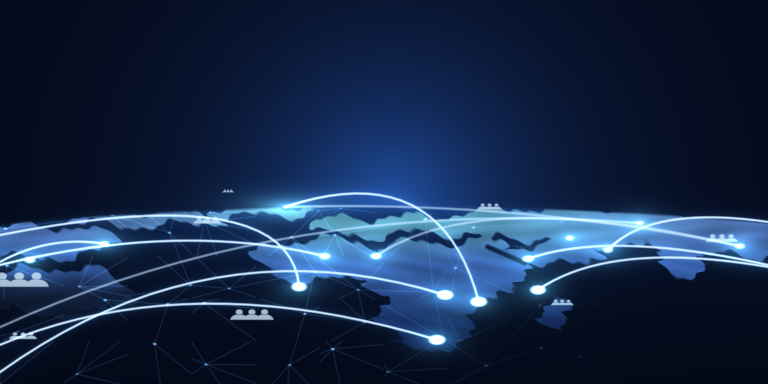
Write a Shadertoy shader that draws this background.

```glsl
// A night globe under a blue glow, its continents joined by bright arcs.
// Land is a union of ellipses with sine-warped coasts; the arcs are sampled
// Bezier curves ending in glowing nodes, over a faint cellular mesh.

// Curve start (xy) and glowing end (zw), with the matching control points
const vec4 ENDS[12] = vec4[12](
    vec4(.742, .461, 1.247, .214), vec4(0., .388, .779, .253),
    vec4(0., .310, .846, .333), vec4(0., .031, 1.159, .232),
    vec4(0., .102, 1.138, .115), vec4(0., .148, 1.667, .419),
    vec4(1.927, .359, .979, .333), vec4(2., .422, 1.583, .349),
    vec4(2., .310, 1.375, .326), vec4(2., .305, 1.401, .245),
    vec4(.742, .461, 1.927, .359), vec4(0., .318, .273, .365));
const vec2 BENDS[12] = vec2[12](
    vec2(1.146, .596), vec2(.755, .536), vec2(.469, .424), vec2(.547, .422),
    vec2(.495, .310), vec2(.755, .492), vec2(1.25, .518), vec2(1.693, .466),
    vec2(1.589, .401), vec2(1.589, .375), vec2(1.354, .479), vec2(.13, .388));

// Land masses: centre (xy) and radii (zw)
const vec4 LANDS[12] = vec4[12](
    vec4(.839, .323, .177, .055), vec4(1.159, .297, .208, .094),
    vec4(1.115, .188, .122, .104), vec4(1.003, .409, .195, .026),
    vec4(1.51, .411, .417, .05), vec4(1.9, .385, .286, .052),
    vec4(1.458, .344, .117, .034), vec4(1.776, .318, .057, .036),
    vec4(.104, .37, .195, .042), vec4(.39, .43, .2, .018),
    vec4(.682, .453, .135, .016), vec4(.143, .24, .203, .062));

// Groups of figures: position and size
const vec3 GROUPS[8] = vec3[8](
    vec3(.656, .178, .055), vec3(.05, .268, .075), vec3(.06, .124, .035),
    vec3(1.464, .211, .028), vec3(1.275, .461, .03), vec3(.594, .502, .014),
    vec3(1.88, .378, .04), vec3(.54, .425, .035));

vec2 hash2(vec2 c) {
    return fract(sin(vec2(dot(c, vec2(127.1, 311.7)), dot(c, vec2(269.5, 183.3)))) * 43758.5);
}

float segment(vec2 p, vec2 a, vec2 b) {
    vec2 d = b - a;
    return length(p - a - d * clamp(dot(p - a, d) / max(dot(d, d), 1e-6), 0., 1.));
}

float ellipse(vec2 p, vec4 e) {
    vec2 q = (p - e.xy) / e.zw;
    float k = length(q);
    return k * (k - 1.) / max(length(q / e.zw), 1e-3);
}

float bezier(vec2 p, vec2 a, vec2 b, vec2 c) {
    float d = 9.;
    vec2 last = a;
    for (int i = 1; i <= 20; i++) {
        float t = float(i) / 20.;
        vec2 next = mix(mix(a, b, t), mix(b, c, t), t);
        d = min(d, segment(p, last, next));
        last = next;
    }
    return d;
}

float landDistance(vec2 p) {
    // Layered sines roughen the coasts
    vec2 w = p + .012 * sin(p.yx * vec2(75., 31.) + vec2(1., 3.))
               + vec2(.009, .005) * sin(p.yx * vec2(160., 67.) + p * 45.)
               + vec2(.004, .003) * sin(p.yx * vec2(310., 151.) + p * 90.);
    float d = ellipse(w, vec4(1.45, .175, .034, .045));
    for (int i = 0; i < 12; i++) d = min(d, ellipse(w, LANDS[i]));
    // Inland seas
    float sea = min(ellipse(w, vec4(1.107, .38, .13, .013)), ellipse(w, vec4(1.341, .372, .08, .009)));
    sea = min(sea, segment(p, vec2(1.27, .357), vec2(1.367, .315)) - .006);
    return max(d, -sea);
}

// Thin links between jittered cell points, with a dot on each
float mesh(vec2 p, float px) {
    vec2 g = p * vec2(6., 9.), cell = floor(g);
    vec2 scale = vec2(6., 9.), home = (cell + hash2(cell)) / scale;
    float light = 0.;
    for (int k = 0; k < 9; k++) {
        vec2 c = cell + vec2(k % 3 - 1, k / 3 - 1), r = hash2(c);
        vec2 q = (c + r) / scale;
        light += .13 * step(.4, r.x) * smoothstep(.001 + px, 0., segment(p, home, q));
        light += .6 * r.y * smoothstep(.004 + px, .002, length((p - q) * vec2(.8, 1.2)));
    }
    return light;
}

float figures(vec2 p, float px) {
    float d = 9.;
    for (int i = 0; i < 8; i++) {
        vec3 g = GROUPS[i];
        for (int k = -1; k <= 1; k++) {
            vec2 q = (p - g.xy) / g.z - vec2(float(k) * .6, 0.);
            float body = max(ellipse(q, vec4(0., -.2, .42, .27)), -.2 - q.y);
            d = min(d, g.z * min(body, ellipse(q, vec4(0., .17, .17, .13))));
        }
    }
    return smoothstep(px, -px, d);
}

// Squashed halo with a white core; nearer nodes are larger and sharper
vec3 node(vec2 p, vec2 c) {
    vec2 q = (p - c) * vec2(1., 1.7);
    float near = smoothstep(.42, .2, c.y), d = length(q);
    return vec3(.28, .6, .72) * exp(-d / .035) * .8
         + vec3(.9, 1., 1.) * smoothstep(.027, .014, d + .012 * (1. - near)) * mix(.6, 1., near);
}

void mainImage(out vec4 fragColor, in vec2 fragCoord) {
    vec2 p = fragCoord / iResolution.xy * vec2(2., 1.);
    float px = 1. / iResolution.y;

    // Sky glow behind the globe
    vec2 s = p - vec2(1.02, .47);
    vec3 color = vec3(.01, .03, .09) + vec3(.14, .32, .62) * exp(-3.2 * sqrt(dot(s, s) + .003));

    // Globe, water and land
    float depth = .463 - .045 * s.x * s.x - p.y;
    float globe = smoothstep(-.004, .006, depth), centre = exp(-2.5 * s.x * s.x);
    vec3 water = vec3(.012, .035, .095) + vec3(.08, .2, .4) * exp(-9. * max(depth, 0.)) * (.25 + .75 * centre);
    vec3 land = mix(vec3(.06, .14, .33), vec3(.25, .43, .76), smoothstep(.1, .33, p.y));
    land = mix(land, mix(vec3(.32, .43, .72), vec3(.42, .74, .83), centre), smoothstep(.3, .43, p.y));
    land *= mix(1., .4, smoothstep(.32, .22, p.y) * smoothstep(.7, .4, p.x));
    land *= .88 + .12 * sin(p.x * 23. + 3. * sin(p.y * 40.)) * sin(p.y * 57. + p.x * 9.);
    water = mix(water, land, smoothstep(.004, -.004, landDistance(p)) * .92);
    color = mix(color, water, globe);
    color += vec3(.4, .65, .85) * mesh(p, px) * globe * smoothstep(1.75, .7, p.x);
    color = mix(color, vec3(.74, .82, .89), figures(p, px) * .85);

    // Arcs and their end nodes
    for (int i = 0; i < 12; i++) {
        vec4 e = ENDS[i];
        float d = bezier(p, e.xy, BENDS[i], e.zw);
        float strength = (i == 5 || i == 6 || i == 10) ? .5 : .85;
        color = mix(color, vec3(.87, .94, 1.), strength * smoothstep(.003 + px, .003 - px, d));
        color += vec3(.06, .12, .18) * strength * exp(-d / .01);
        color += node(p, e.zw);
    }

    // Loose nodes and the wide flare on the horizon
    color += node(p, vec2(1.484, .38)) + node(p, vec2(.078, .323));
    vec2 flare = (p - vec2(.742, .461)) * vec2(.45, 1.5);
    color += vec3(.4, .75, .8) * exp(-length(flare) / .028);
    fragColor = vec4(min(color, 1.), 1.);
}
```
